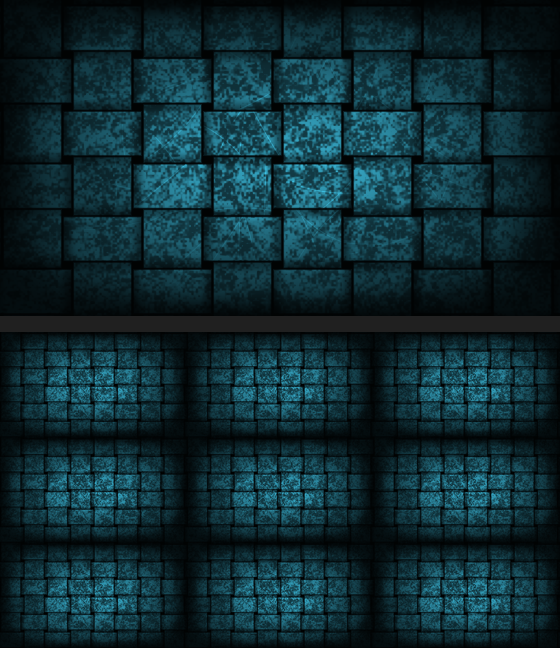
Top: one tile. Bottom: repeated 3 by 3.
Give the GLSL for this pattern, as a WebGL 1 fragment shader.

```glsl
precision highp float;
uniform vec2 u_resolution;

#define GRID vec2(8.0, 6.0)
#define SHIFT vec2(-0.036, -0.035)
#define HALF_WIDTH vec2(0.420, 0.427)
#define HALF_LENGTH 0.5635
#define TINT vec3(0.27, 0.85, 1.0)
#define AMBIENT 0.16
#define GLOW 0.36
#define END_SHADOW 0.045
#define RIM 0.006
#define GRAIN_CELLS vec2(256.0, 144.0)
#define SCRATCH_WIDTH 0.0035
#define PI 3.14159265

float hash(vec2 p) {
  vec3 a = fract(p.xyx * 0.1031);
  a += dot(a, a.yzx + 33.33);
  return fract((a.x + a.y) * a.z);
}

// Value noise that wraps after a whole number of cells
float noise(vec2 uv, vec2 cells) {
  vec2 p = uv * cells;
  vec2 i = floor(p);
  vec2 f = p - i;
  f = f * f * (3.0 - 2.0 * f);
  vec2 a = mod(i, cells);
  vec2 b = mod(i + 1.0, cells);
  return mix(mix(hash(a), hash(vec2(b.x, a.y)), f.x),
             mix(hash(vec2(a.x, b.y)), hash(b), f.x), f.y);
}

bool isHorizontal(vec2 id) {
  return mod(id.x + id.y, 2.0) < 0.5;
}

// Finds the uppermost strip: local position, wrapped cell and direction
void findStrip(vec2 uv, out vec2 local, out vec2 id, out bool horizontal) {
  vec2 p = uv * GRID - SHIFT;
  id = floor(p);
  local = p - id - 0.5;
  horizontal = isHorizontal(id);
  vec2 crossAxis = horizontal ? vec2(0.0, 1.0) : vec2(1.0, 0.0);
  float offset = dot(local, crossAxis);
  float border = 0.5 * (dot(HALF_WIDTH, crossAxis) + 1.0 - HALF_LENGTH);
  if (abs(offset) > border) {
    vec2 toNeighbour = crossAxis * sign(offset);
    id += toNeighbour;
    local -= toNeighbour;
    horizontal = !horizontal;
  }
  id = mod(id, GRID);
}

// A few faint bent lines, placed differently on each strip
float scratches(vec2 pos, vec2 id) {
  float sum = 0.0;
  for (int k = 0; k < 4; k++) {
    vec2 seed = id + float(k) * vec2(17.0, 31.0) + 5.0;
    float angle = PI * hash(seed);
    vec2 normal = vec2(cos(angle), sin(angle));
    float along = dot(pos, vec2(-normal.y, normal.x));
    float offset = 0.16 * (hash(seed + 7.0) - 0.5);
    float bend = 3.0 * (hash(seed + 11.0) - 0.5) * along * along;
    float dist = abs(dot(pos, normal) - offset - bend);
    float line = 1.0 - smoothstep(0.0, SCRATCH_WIDTH, dist);
    sum += line * step(0.45, hash(seed + 13.0));
  }
  return min(sum, 1.0);
}

void main() {
  vec2 uv = gl_FragCoord.xy / u_resolution;
  vec2 cellSize = vec2(u_resolution.x / u_resolution.y, 1.0) / GRID;

  vec2 local, id;
  bool horizontal;
  findStrip(uv, local, id, horizontal);

  // Distances to the strip sides and to the ends that dip under
  vec2 halfSize = horizontal ? vec2(HALF_LENGTH, HALF_WIDTH.y)
                             : vec2(HALF_WIDTH.x, HALF_LENGTH);
  vec2 inset = (halfSize - abs(local)) * cellSize;
  float edge = min(inset.x, inset.y);
  float endInset = horizontal ? inset.x : inset.y;
  float pixel = 1.0 / u_resolution.y;
  float cover = smoothstep(-0.5 * pixel, 1.5 * pixel, edge);
  float shade = mix(0.5, 1.0, smoothstep(0.0, END_SHADOW, endInset));
  shade *= mix(0.65, 1.0, smoothstep(0.0, RIM, edge));
  float topInset = (halfSize.y - local.y) * cellSize.y;
  shade *= 1.0 + 0.15 * smoothstep(0.02, 0.004, topInset);

  // Periodic light: bright centre, dark border
  vec2 wave = 0.5 - 0.5 * cos(2.0 * PI * uv);
  float glow = pow(wave.x * wave.y, 0.8);
  vec2 arch = sin(PI * uv);
  float fade = mix(0.3, 1.0, smoothstep(0.0, 0.28, arch.x * arch.y));
  float light = (AMBIENT + GLOW * glow) * fade;

  // Worn leather: fine grain gathered into patches
  float grain = 0.6 * noise(uv, GRAIN_CELLS) + 0.4 * noise(uv, GRAIN_CELLS * 0.5);
  float patches = 0.6 * noise(uv, vec2(32.0, 18.0)) + 0.4 * noise(uv, vec2(80.0, 45.0));
  float worn = smoothstep(0.2, 0.8, grain + 0.7 * (patches - 0.5));
  float contrast = mix(0.28, 0.48, glow);
  float surface = 1.0 + contrast * (2.0 * worn - 1.0);
  surface *= mix(0.88, 1.12, hash(id + 3.0));
  surface += 0.45 * glow * scratches(local * cellSize, id) * smoothstep(0.3, 0.7, patches + 0.3 * grain);

  vec3 color = TINT * light * shade * surface;
  gl_FragColor = vec4(mix(vec3(0.004, 0.01, 0.013), color, cover), 1.0);
}
```
